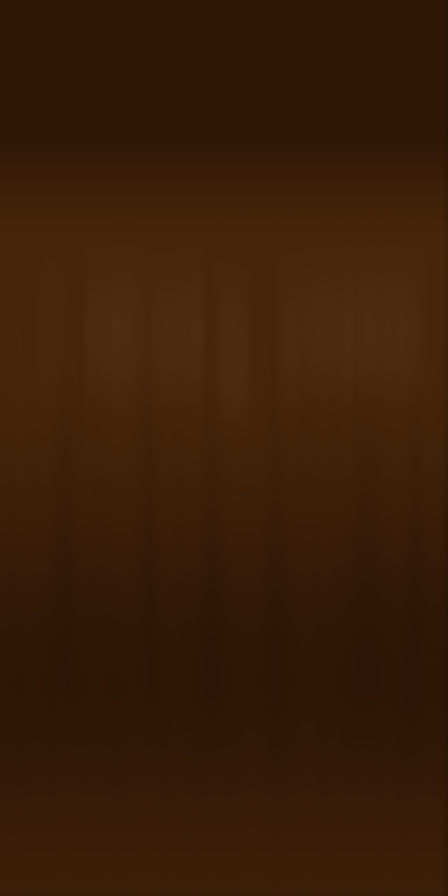
Reproduce this texture procedurally as a Shadertoy shader.

```glsl
// Dark varnished wood: a broad horizontal glow below a shadowed top,
// a faint sheen broken into upright boards, and soft vertical grain.
// Depth profiles set the light; gradient noise stretched in y sets the grain.

#define SHADOW_COLOR vec3(0.185, 0.088, 0.020)
#define WOOD_COLOR   vec3(0.270, 0.145, 0.043)
#define SHEEN_COLOR  vec3(0.032, 0.026, 0.033)
#define GLOW_GAIN    1.06
#define FLOOR_GAIN   0.60
#define GRAIN_GAIN   0.09
#define STREAK_GAIN  0.15
#define SEAM_GAIN    0.09

vec2 hashGradient(vec2 cell) {
    float angle = 6.2832 * fract(sin(dot(cell, vec2(127.1, 311.7))) * 4375.85);
    return vec2(cos(angle), sin(angle));
}

float gradientNoise(vec2 p) {
    vec2 i = floor(p), f = fract(p);
    vec2 u = f * f * f * (f * (f * 6.0 - 15.0) + 10.0);
    vec2 e = vec2(0.0, 1.0);
    float low = mix(dot(hashGradient(i), f),
                    dot(hashGradient(i + e.yx), f - e.yx), u.x);
    float high = mix(dot(hashGradient(i + e.xy), f - e.xy),
                     dot(hashGradient(i + e.yy), f - e.yy), u.x);
    return mix(low, high, u.y);
}

// Soft-edged interval from a to b
float band(float x, float a, float b, float soft) {
    return smoothstep(a - soft, a + soft, x) * (1.0 - smoothstep(b - soft, b + soft, x));
}

// Light by depth below the top edge
float lightProfile(float depth) {
    float glow = smoothstep(0.13, 0.28, depth) * (1.0 - smoothstep(0.38, 0.78, depth));
    return GLOW_GAIN * glow + FLOOR_GAIN * smoothstep(0.75, 1.03, depth);
}

// Boards catching the light; the narrow one hangs lower
float boardSheen(float x, float depth) {
    float wide = band(x, 0.19, 0.455, 0.012) + band(x, 0.63, 0.935, 0.018);
    float narrow = band(x, 0.49, 0.555, 0.012);
    float edge = 0.25 * band(x, 0.09, 0.15, 0.02);
    return (wide + edge) * band(depth, 0.32, 0.42, 0.055)
         + narrow * band(depth, 0.33, 0.455, 0.045);
}

// Dark upright streaks that widen toward the floor
float darkStreaks(float x, float depth) {
    const float centers[6] = float[6](0.145, 0.335, 0.475, 0.620, 0.815, 0.930);
    const float widths[6] = float[6](0.035, 0.018, 0.022, 0.030, 0.050, 0.025);
    float spread = mix(0.6, 1.2, smoothstep(0.4, 0.8, depth));
    float sum = 0.0;
    for (int i = 0; i < 6; i++) {
        float offset = (x - centers[i]) / (widths[i] * spread);
        sum += exp(-offset * offset);
    }
    return sum * band(depth, 0.48, 0.80, 0.11);
}

// Fine seams between the lit boards
float boardSeams(float x, float depth) {
    const float seams[5] = float[5](0.182, 0.325, 0.460, 0.610, 0.795);
    float sum = 0.0;
    for (int i = 0; i < 5; i++) {
        float offset = (x - seams[i]) / 0.008;
        sum += exp(-offset * offset);
    }
    return sum * band(depth, 0.31, 0.49, 0.05);
}

void mainImage(out vec4 fragColor, in vec2 fragCoord) {
    vec2 uv = fragCoord / iResolution.xy;
    float depth = 1.0 - uv.y;

    // Grain, fading out in the top shadow
    float grain = gradientNoise(vec2(uv.x * 17.0, depth * 2.2))
                + 0.5 * gradientNoise(vec2(uv.x * 43.0 + 9.0, depth * 3.1));
    float grainMask = smoothstep(0.18, 0.36, depth) * (1.0 - 0.7 * smoothstep(0.78, 0.95, depth));

    // Light, streaks and seams
    float tone = lightProfile(depth) + GRAIN_GAIN * grain * grainMask;
    tone -= STREAK_GAIN * darkStreaks(uv.x, depth) + SEAM_GAIN * boardSeams(uv.x, depth);
    tone -= 0.08 * smoothstep(0.94, 1.0, uv.x) * grainMask;

    vec3 color = mix(SHADOW_COLOR, WOOD_COLOR, max(tone, -0.08));
    color += SHEEN_COLOR * boardSheen(uv.x, depth) * (0.75 + 0.4 * grain);

    // Thin dark rims at the right and the floor
    color *= 1.0 - 0.12 * smoothstep(0.986, 0.998, uv.x);
    color *= 1.0 - 0.08 * smoothstep(0.992, 1.0, depth);

    fragColor = vec4(color, 1.0);
}
```
